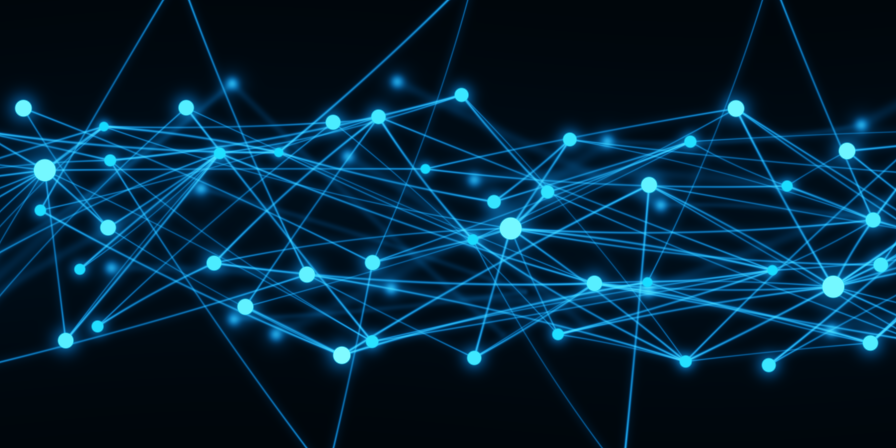
Reproduce this background procedurally as a Shadertoy shader.

```glsl
// Glowing cyan network: nodes in a wavy band, joined by fine links over blurred depth.
#define COLS 12
#define ROWS 4
#define COL_STEP 0.2
#define JITTER 0.85
#define LINE_WIDTH 0.0025
#define LINE_LIGHT 0.50
#define HALO_WIDTH 0.013
#define HALO_LIGHT 0.045
#define NODE_RADIUS 0.015
#define HUB_RADIUS 0.025
#define HUB_RAYS 14
#define BLUR_LIGHT 0.09

float hash(vec2 s) {
    vec3 q = fract(s.xyx * 0.1031);
    q += dot(q, q.yzx + 33.33);
    return fract((q.x + q.y) * q.z);
}

float bandCentre(float x) { return 0.5 + 0.035 * sin(3.0 * x); }

// Jittered grid point, squeezed into the band; it flares beyond the side edges.
vec2 nodeAt(float col, float row, float layer) {
    vec2 id = vec2(col + 20.0, row + 11.0 * layer + 3.0);
    float x = (col + 0.5 + JITTER * (hash(id) - 0.5)) * COL_STEP;
    float v = (row + 0.5 + JITTER * (hash(id + 31.7) - 0.5)) / float(ROWS) * 2.0 - 1.0;
    float spread = 0.27 + 0.1 * max(sin(1.5708 * x), 0.0) + 0.6 * max(abs(x - 1.0) - 1.0, 0.0);
    return vec2(x, bandCentre(x) + v * spread);
}

vec2 hubAt(float k) {
    return vec2(0.1 + 0.88 * k + 0.16 * k * (2.0 - k), 0.62 - 0.13 * k);
}

// Distance to a slightly bowed strand (x) and position along it (y).
vec2 strand(vec2 p, vec2 a, vec2 b, float bend) {
    vec2 ab = b - a;
    float h = clamp(dot(p - a, ab) / max(dot(ab, ab), 1e-5), 0.0, 1.0);
    vec2 bow = vec2(-ab.y, ab.x) * bend * 4.0 * h * (1.0 - h);
    return vec2(length(p - a - ab * h - bow), h);
}

float gauss(float d, float w) { return exp(-d * d / (w * w)); }

// Light of a sharp link: thin core plus faint halo, brighter towards its ends.
float link(vec2 p, vec2 a, vec2 b, vec2 seed) {
    float rnd = hash(seed + 5.3);
    vec2 s = strand(p, a, b, 0.05 * (hash(seed + 17.9) - 0.5));
    float ends = 0.8 + 0.5 * pow(2.0 * s.y - 1.0, 2.0);
    float width = max(LINE_WIDTH * mix(0.8, 1.2, rnd), 0.6 / iResolution.y);
    return LINE_LIGHT * mix(0.5, 1.2, rnd) * ends * gauss(s.x, width)
         + HALO_LIGHT * gauss(s.x, HALO_WIDTH);
}

// Light level to colour: navy, blue, cyan.
vec3 glowRamp(float t) {
    return vec3(0.32 * pow(t, 2.5), 0.93 * t, 1.0 - pow(1.0 - t, 1.75));
}

// Adds a disc: x is coverage, y is paleness; returns its surrounding glow.
float disc(vec2 p, vec2 c, float r, float pale, inout vec2 cover) {
    float d = length(p - c);
    float edge = max(0.0025, 0.7 / iResolution.y);
    float fill = 1.0 - smoothstep(r - edge, r + edge, d);
    cover = vec2(max(cover.x, fill), mix(cover.y, pale, fill));
    return 0.35 * gauss(d, r * 1.7);
}

void mainImage(out vec4 fragColor, in vec2 fragCoord) {
    vec2 p = fragCoord / iResolution.y;
    float haze = gauss(p.y - bandCentre(p.x), 0.33);
    float dark = 1.0 - (0.022 + 0.035 * haze);
    vec2 cover = vec2(0.0);

    // Defocused strands and spots behind
    for (int i = 0; i < 18; i++) {
        float k = float(i);
        vec2 seed = vec2(k, 71.0);
        float col = floor(hash(seed) * 12.0) - 1.0;
        vec2 a = nodeAt(col, mod(k, 4.0), 5.0);
        vec2 b = nodeAt(col + 3.0, floor(hash(seed + 2.6) * 4.0), 5.0);
        float d = strand(p, a, b, 0.08 * (hash(seed + 9.1) - 0.5)).x;
        dark *= 1.0 - BLUR_LIGHT * gauss(d, mix(0.006, 0.016, hash(seed + 4.4)));
        float spot = length(p - a);
        dark *= 1.0 - 0.5 * gauss(spot, 0.014) - 0.12 * gauss(spot, 0.032);
    }

    // Nodes, each with two links to columns on the right
    for (int c = 0; c < COLS; c++)
    for (int r = 0; r < ROWS; r++) {
        float col = float(c) - 1.0, row = float(r);
        vec2 a = nodeAt(col, row, 0.0);
        for (int j = 0; j < 2; j++) {
            vec2 seed = vec2(col * 4.0 + row + 10.0, float(j) * 13.0 + 40.0);
            float reach = 1.0 + floor(hash(seed) * 4.0);
            float toRow = floor(hash(seed + 8.2) * float(ROWS));
            dark *= 1.0 - min(link(p, a, nodeAt(col + reach, toRow, 0.0), seed), 0.9);
        }
        float size = hash(vec2(col + 6.0, row + 90.0));
        dark *= 1.0 - disc(p, a, NODE_RADIUS * mix(0.65, 1.35, size), size * size, cover);
    }

    // Hubs with fans of rays
    for (int k = 0; k < 3; k++) {
        vec2 hub = hubAt(float(k));
        float hubCol = floor(hub.x / COL_STEP);
        for (int j = 0; j < HUB_RAYS; j++) {
            vec2 seed = vec2(float(j) + 3.0, float(k) * 19.0 + 120.0);
            float col = hubCol + floor(hash(seed) * 9.0) - 4.0;
            vec2 tip = nodeAt(col, mod(float(j), float(ROWS)), 0.0);
            dark *= 1.0 - min(link(p, hub, tip, seed), 0.9);
        }
        dark *= 1.0 - disc(p, hub, HUB_RADIUS, 0.8, cover);
    }

    // Steep pairs of links meeting beyond the top and bottom edges
    for (int i = 0; i < 10; i++) {
        float k = floor(float(i) / 2.0);
        vec2 seed = vec2(float(i), 160.0);
        vec2 away = vec2(0.4 + 0.33 * k, mod(k, 2.0) < 0.5 ? 1.06 : -0.06);
        float col = floor(away.x / COL_STEP) + floor(hash(seed) * 5.0) - 2.0;
        dark *= 1.0 - min(link(p, away, nodeAt(col, 1.0 + mod(float(i), 2.0), 0.0), seed), 0.9);
    }

    vec3 nodeColour = mix(vec3(0.08, 0.86, 1.0), vec3(0.55, 1.0, 1.0), cover.y);
    vec3 colour = mix(glowRamp(clamp(1.0 - dark, 0.0, 1.0)), nodeColour, cover.x);
    fragColor = vec4(colour, 1.0);
}
```
